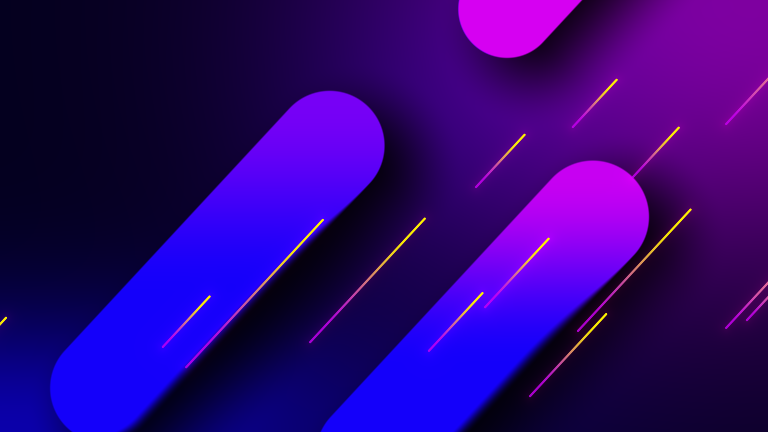
Reproduce this background procedurally as a Shadertoy shader.

```glsl
// Slanted neon pills with soft drop shadows over a dark violet gradient,
// crossed by thin parallel streaks. Pills and streaks are segment distance
// fields; the backdrop is a sum of broad Gaussian glows.

#define SLANT vec2(0.680, 0.733)
#define SIDE vec2(0.733, -0.680)
#define BLUE vec3(0.08, 0.0, 0.98)
#define MAGENTA vec3(0.78, 0.0, 0.95)
#define YELLOW vec3(1.0, 0.95, 0.0)
#define SHADOW_OFFSET vec2(0.065, -0.05)
#define SHADOW_BLUR 0.12
#define SHADOW_STRENGTH 0.88
#define STREAK_HALF_WIDTH 0.0026
#define STREAK_COUNT 14

// Start x, start y and length of each streak
const vec3 STREAKS[STREAK_COUNT] = vec3[STREAK_COUNT](
    vec3(0.377, 0.197, 0.159), vec3(0.431, 0.150, 0.465),
    vec3(0.718, 0.208, 0.390), vec3(1.102, 0.567, 0.165),
    vec3(1.326, 0.706, 0.149), vec3(1.465, 0.590, 0.156),
    vec3(1.681, 0.713, 0.155), vec3(1.338, 0.234, 0.383),
    vec3(1.123, 0.289, 0.216), vec3(0.993, 0.188, 0.182),
    vec3(1.227, 0.083, 0.259), vec3(1.681, 0.241, 0.154),
    vec3(1.729, 0.259, 0.100), vec3(-0.044, 0.202, 0.085));

// Distance to a slanted segment that starts at the origin
float segmentDistance(vec2 p, float len) {
    return length(p - SLANT * clamp(dot(p, SLANT), 0.0, len));
}

float glow(vec2 p, vec2 center, vec2 falloff) {
    vec2 d = p - center;
    return exp(-dot(d * d, falloff));
}

vec3 backdrop(vec2 p) {
    vec3 color = vec3(0.012, 0.0, 0.115);
    color += vec3(0.48, 0.0, 0.50) * glow(p, vec2(1.75, 1.0), vec2(1.5, 2.4));
    color += vec3(0.03, 0.0, 0.18) * glow(p, vec2(1.05, 0.75), vec2(5.0));
    color += vec3(0.03, 0.0, 0.55) * glow(p, vec2(0.0), vec2(1.1, 13.0));
    return color;
}

// Lays one pill and its shadow over the colour; warmth tints the upper end
void drawPill(inout vec3 color, vec2 p, vec2 tail, float len, float radius,
              float warmth, float pixel) {
    vec2 q = p - tail;
    float shadowDist = segmentDistance(q - SHADOW_OFFSET, len) - radius;
    float shadow = 1.0 - smoothstep(-SHADOW_BLUR, SHADOW_BLUR, shadowDist);
    color *= 1.0 - SHADOW_STRENGTH * shadow;

    // The lower right flank melts into the shadow, the rest stays crisp
    float flank = smoothstep(0.3, 1.0, dot(q, SIDE) / radius);
    float below = smoothstep(0.0, 0.35, len - dot(q, SLANT));
    float feather = pixel + 0.04 * flank * below;
    float dist = segmentDistance(q, len) - radius;
    float mask = 1.0 - smoothstep(-feather, pixel, dist);

    float height = q.y - SLANT.y * len;
    float tint = clamp(warmth * smoothstep(-0.34, 0.1, height), 0.0, 1.0);
    color = mix(color, mix(BLUE, MAGENTA, tint), mask);
}

// Thin line running from magenta through pink to yellow, with a faint halo
void drawStreak(inout vec3 color, vec2 p, vec3 streak, float pixel) {
    vec2 q = p - streak.xy;
    float along = clamp(dot(q, SLANT) / streak.z, 0.0, 1.0);
    float dist = segmentDistance(q, streak.z);
    float yellowness = smoothstep(0.1, 0.85, along);
    yellowness *= 1.0 - 0.6 * smoothstep(1.55, 1.7, streak.x);
    vec3 ink = mix(MAGENTA, YELLOW, yellowness);
    ink.b += 0.25 * yellowness * (1.0 - yellowness);
    color += 0.12 * vec3(0.8, 0.0, 0.4) * exp(-dist / 0.012);
    float mask = 1.0 - smoothstep(-0.5, 0.5, (dist - STREAK_HALF_WIDTH) / pixel);
    color = mix(color, ink, mask * mix(0.8, 1.0, along));
}

void mainImage(out vec4 fragColor, in vec2 fragCoord) {
    vec2 p = fragCoord / iResolution.y;
    float pixel = 1.0 / iResolution.y;
    vec3 color = backdrop(p);

    // Pills: left, lower right, top
    drawPill(color, p, vec2(0.243, 0.102), 0.765, 0.127, 0.55, pixel);
    drawPill(color, p, vec2(0.861, -0.053), 0.752, 0.130, 1.0, pixel);
    drawPill(color, p, vec2(1.174, 0.979), 1.0, 0.113, 9.0, pixel);
    // The top pill is cut off by the canvas, so keep its visible end warm
    float topDist = segmentDistance(p - vec2(1.174, 0.979), 1.0) - 0.113;
    color = mix(color, MAGENTA + vec3(0.06, 0.0, 0.0),
                1.0 - smoothstep(-pixel, pixel, topDist));

    for (int i = 0; i < STREAK_COUNT; i++) {
        drawStreak(color, p, STREAKS[i], pixel);
    }
    fragColor = vec4(clamp(color, 0.0, 1.0), 1.0);
}
```
